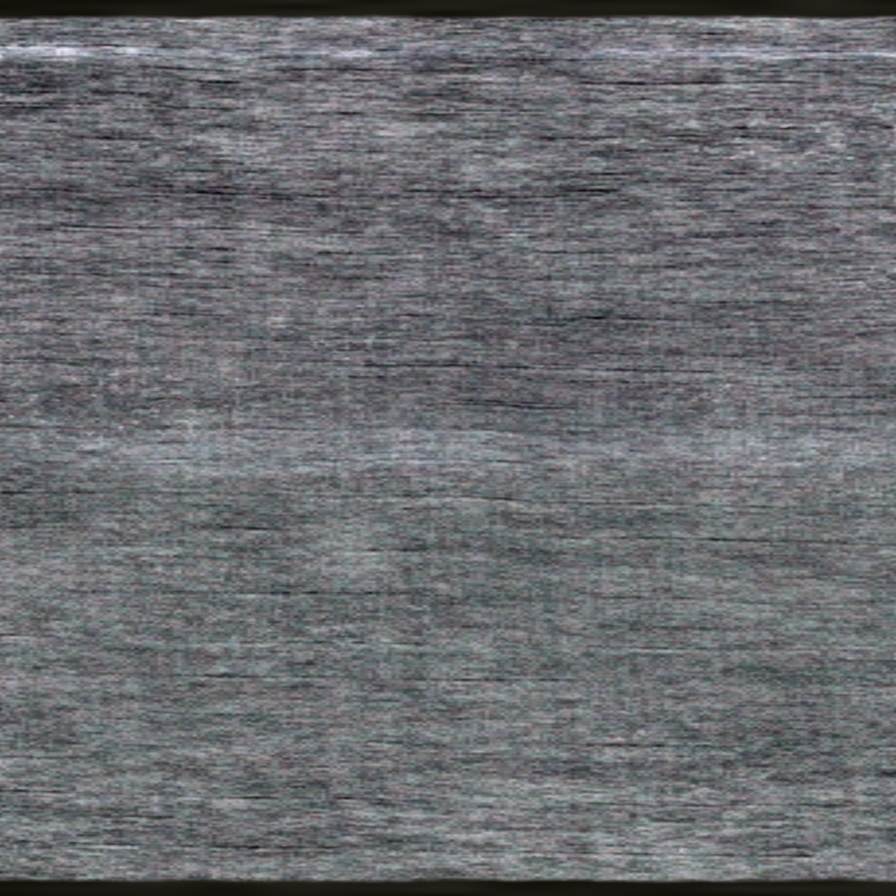
A WebGL 1 fragment shader for this texture:

```glsl
precision highp float;
uniform vec2 u_resolution;

const vec3 UPPER_WOOD = vec3(0.428, 0.427, 0.449);
const vec3 LOWER_WOOD = vec3(0.437, 0.451, 0.460);
const vec3 RIDGE_LIGHT = vec3(0.130, 0.137, 0.152);
const vec3 GAP_DARK = vec3(0.105, 0.092, 0.070);

float hash(vec2 p) {
  return fract(sin(dot(p, vec2(127.1, 311.7))) * 43758.5453);
}

// Value noise from -0.5 to 0.5
float noise(vec2 p) {
  vec2 cell = floor(p);
  vec2 f = fract(p);
  f = f * f * (3.0 - 2.0 * f);
  float low = mix(hash(cell), hash(cell + vec2(1.0, 0.0)), f.x);
  float high = mix(hash(cell + vec2(0.0, 1.0)), hash(cell + vec2(1.0, 1.0)), f.x);
  return mix(low, high, f.y) - 0.5;
}

float fbm(vec2 p) {
  float sum = 0.0;
  float gain = 0.6;
  for (int i = 0; i < 4; i++) {
    sum += gain * noise(p);
    p = p * 2.03 + 17.7;
    gain *= 0.55;
  }
  return sum;
}

float band(float y, float centre, float width) {
  float d = (y - centre) / width;
  return exp(-d * d);
}

// Broken thin lines, one per row, each fading in and out along the grain
float cracks(vec2 p, float rows, float width, float seed) {
  float row = floor(p.y * rows);
  float centre = 0.25 + 0.5 * hash(vec2(row, seed));
  float dist = abs(fract(p.y * rows) - centre) / rows;
  float along = noise(vec2(p.x * 7.0 + seed, row * 7.3 + seed));
  float broken = 0.7 + 1.1 * noise(vec2(p.x * 70.0, row * 3.1 + seed));
  return smoothstep(-0.08, 0.2, along) * broken * (1.0 - smoothstep(0.0, width, dist));
}

// Layered streaks from broad growth bands to short hair-thin fibres
float fibres(vec2 p) {
  float sum = 0.10 * noise(p * vec2(2.5, 34.0));
  sum += 0.13 * noise(p * vec2(8.0, 95.0) + 31.0);
  sum += 0.17 * noise(p * vec2(28.0, 200.0) + 57.0);
  return sum + 0.20 * noise(p * vec2(75.0, 330.0) + 83.0);
}

// Pale worn chips, gathered in patches
float flecks(vec2 p) {
  float patches = smoothstep(-0.15, 0.25, fbm(p * vec2(5.0, 13.0) + 9.0));
  float chips = noise(p * vec2(80.0, 170.0) + 5.0) + 0.5 * noise(p * vec2(170.0, 260.0));
  return patches * smoothstep(0.12, 0.55, chips);
}

void main() {
  vec2 p = gl_FragCoord.xy / u_resolution;
  float upper = smoothstep(0.40, 0.62, p.y);

  // Grain bends gently and sinks to the right in the lower half
  vec2 grain = p;
  grain.y += 0.012 * noise(p * vec2(2.2, 4.0)) + 0.005 * noise(p * vec2(8.0, 12.0));
  grain.y += 0.012 * p.x * (1.0 - upper);

  // Rough weathering is strongest near the top and the bottom
  float rough = 0.70 + 0.45 * smoothstep(0.5, 0.9, p.y) + 0.25 * band(p.y, 0.08, 0.10);
  vec3 color = mix(LOWER_WOOD, UPPER_WOOD, upper);
  color += 0.10 * fbm(p * vec2(3.5, 6.0) + 2.0);
  color += rough * fibres(grain);
  color += 0.17 * noise(p * vec2(230.0, 340.0));
  color += (0.10 + 0.08 * upper) * flecks(p);

  // Raised ridges, a soft shadow beside each, and a pale knot
  float ridgeY = p.y + 0.012 * noise(vec2(p.x * 5.0, 3.0));
  float ridges = 1.3 * band(p.y, 0.941, 0.010) + 0.75 * band(ridgeY, 0.498, 0.022);
  float wear = 1.0 + 0.8 * noise(p * vec2(12.0, 80.0)) + 0.9 * noise(p * vec2(40.0, 170.0));
  color += RIDGE_LIGHT * ridges * wear;
  color -= 0.040 * band(p.y, 0.908, 0.018) + 0.025 * band(p.y, 0.555, 0.020);
  vec2 knot = (p - vec2(0.39, 0.39)) / vec2(0.045, 0.035);
  color += 0.09 * exp(-dot(knot, knot)) * (1.0 + 1.5 * fbm(p * 45.0));

  // Long cracks with a faint lit lip, and short dense ones higher up
  vec2 lip = grain + vec2(0.0, 0.004);
  color -= 0.17 * cracks(grain, 30.0, 0.0026, 3.0);
  color += 0.08 * cracks(lip, 30.0, 0.0026, 3.0);
  color -= (0.08 + 0.08 * upper) * cracks(grain * vec2(3.0, 1.0), 70.0, 0.0026, 11.0);

  // Fine red, green and blue shifts
  float redGreen = noise(p * vec2(85.0, 210.0) + 41.0) + 0.3 * noise(p * vec2(9.0, 60.0) + 13.0);
  float blueShift = noise(p * vec2(75.0, 180.0) + 71.0);
  color += redGreen * vec3(0.045, -0.034, -0.008) + blueShift * vec3(-0.014, 0.0, 0.035);

  // Dark gaps at the board's top and bottom
  float fray = 0.002 * noise(vec2(p.x * 14.0, 1.0)) + 0.001 * noise(vec2(p.x * 60.0, 5.0));
  float edge = min(p.y, 0.998 - p.y) + fray;
  float board = smoothstep(0.014, 0.021, edge);
  vec3 gap = GAP_DARK + 0.07 * noise(p * vec2(12.0, 130.0));
  gl_FragColor = vec4(clamp(mix(gap, color, board), 0.0, 1.0), 1.0);
}
```
